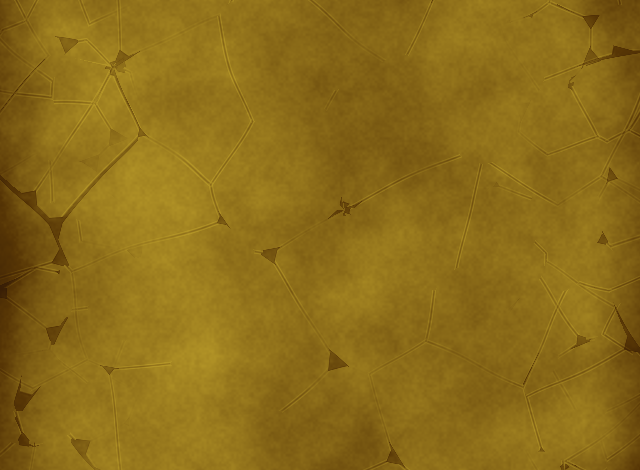
A WebGL 2 fragment shader for this texture:

```glsl
#version 300 es
precision highp float;
// Aged golden parchment: cloudy layered noise with fine grain and scorched sides.
// Thin embossed cracks follow Voronoi borders, a random share of them kept,
// and small dark shards open where three cells meet.
uniform vec2 u_resolution;
out vec4 fragColor;

float hash(vec2 p) {
    vec3 h = fract(vec3(p.xyx) * 0.1031);
    h += dot(h, h.yzx + 33.33);
    return fract((h.x + h.y) * h.z);
}

float noise(vec2 p) {
    vec2 i = floor(p), f = fract(p);
    f = f * f * (3.0 - 2.0 * f);
    return mix(mix(hash(i), hash(i + vec2(1, 0)), f.x),
               mix(hash(i + vec2(0, 1)), hash(i + vec2(1, 1)), f.x), f.y);
}

float fbm(vec2 p) {
    float sum = 0.0, amp = 0.5;
    for (int i = 0; i < 6; i++) {
        sum += amp * noise(p);
        p = mat2(1.6, 1.2, -1.2, 1.6) * p + 17.3;
        amp *= 0.52;
    }
    return sum;
}

vec2 seedPoint(vec2 id) {
    return id + vec2(hash(id), hash(id + 57.0));
}

// Profile across a crack: x = raised rims, y = groove between them
vec2 crackLine(float d, float soft) {
    return vec2(1.0 - smoothstep(0.0, soft, abs(d - 0.0032)),
                1.0 - smoothstep(0.0, soft, d));
}

// x = rims, y = grooves, z = shard fill, w = shard outline
vec4 cracks(vec2 p, float cells, float share, float soft) {
    vec2 q = p * cells + 20.0;
    vec2 home = vec2(0), id1 = vec2(0), id2 = vec2(0);
    float nearest = 9.0, d1 = 9.0, d2 = 9.0;
    for (int y = -1; y <= 1; y++)
    for (int x = -1; x <= 1; x++) {
        vec2 id = floor(q) + vec2(x, y);
        float d = distance(q, seedPoint(id));
        if (d < nearest) { nearest = d; home = id; }
    }

    // Two closest borders of the home cell
    vec2 center = seedPoint(home);
    for (int y = -2; y <= 2; y++)
    for (int x = -2; x <= 2; x++) {
        if (x == 0 && y == 0) continue;
        vec2 id = home + vec2(x, y), seed = seedPoint(id);
        float d = dot(0.5 * (center + seed) - q, normalize(seed - center)) / cells;
        if (d < d1) { d2 = d1; id2 = id1; d1 = d; id1 = id; }
        else if (d < d2) { d2 = d; id2 = id; }
    }

    // Summed cell ids give every border and junction its own random value
    float keep1 = smoothstep(1.0 - share, 1.25 - share, hash(home + id1 + 3.0));
    float keep2 = smoothstep(1.0 - share, 1.25 - share, hash(home + id2 + 3.0));
    vec2 lines = max(keep1 * crackLine(d1, soft), keep2 * crackLine(d2, soft));
    float size = 0.021 * smoothstep(0.62, 0.95, hash(home + id1 + id2 + 91.0));
    float inside = size - d1 - d2;
    float fill = clamp(inside / soft + 0.5, 0.0, 1.0) * step(0.004, size);
    float outline = fill * (1.0 - smoothstep(0.0, 2.0 * soft, abs(inside)));
    return vec4(lines * (1.0 - fill), fill, outline);
}

void main() {
    vec2 uv = gl_FragCoord.xy / u_resolution;
    vec2 p = gl_FragCoord.xy / u_resolution.y;
    float soft = max(1.0 / u_resolution.y, 0.002);

    // Clouds, mottling and grain
    float cloud = fbm(p * 2.7 + 4.0);
    float mottle = fbm(p * 14.0 + 31.0);
    float grain = noise(p * 190.0) + noise(p * 95.0 + 8.0) - 1.0;
    float tone = 0.76 + 1.15 * (cloud - 0.5) + 0.3 * (mottle - 0.5) + 0.1 * grain;

    // Scorched sides, with a fainter darkening above and below
    vec2 rim = abs(uv - 0.5) * 2.0;
    float ragged = fbm(p * 5.0 + 60.0) - 0.5;
    float scorch = smoothstep(0.8, 1.08, rim.x + 0.22 * ragged);
    tone -= 0.8 * scorch + 0.12 * smoothstep(0.75, 1.1, rim.y + 0.3 * ragged);

    // Wide cracks everywhere, a denser web toward the sides
    vec2 bent = p + 0.022 * vec2(noise(p * 7.0), noise(p * 7.0 + 40.0));
    float web = smoothstep(0.55, 0.85, rim.x + 0.5 * ragged);
    vec4 crack = cracks(bent, 4.3, 0.62, soft);
    crack = max(crack, web * cracks(bent + 3.7, 9.0, 0.55, soft));
    float wear = smoothstep(0.2, 0.6, noise(p * 9.0 + 25.0));
    tone += mix(0.35, 1.0, wear) * (0.24 * crack.x - 0.24 * crack.y);
    tone -= crack.z * (0.34 + 0.15 * noise(p * 60.0)) + 0.2 * crack.w;

    // Brown to gold ramp, falling to deep brown below it
    vec3 color = mix(vec3(0.34, 0.21, 0.02), vec3(0.64, 0.52, 0.13), clamp(tone, 0.0, 1.2));
    color = mix(color, vec3(0.2, 0.1, 0.02), clamp(-tone * 1.2, 0.0, 0.85));
    fragColor = vec4(color, 1.0);
}
```
